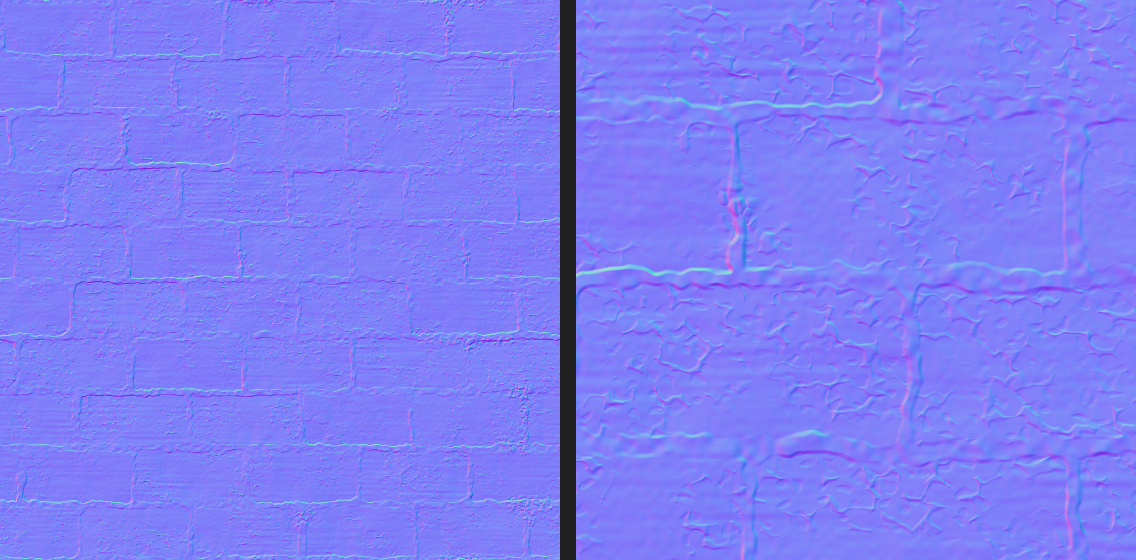
Left, the full canvas; right, a detail of the centre.
Give the GLSL for this texture map, as a WebGL 2 fragment shader.

```glsl
#version 300 es
precision highp float;
// Tangent-space normal map of a worn, painted brick wall: 5 bricks across, 10 courses down.
// A height field (rounded bricks, rough mortar, brush lines, flakes and pits) is
// differentiated numerically; every noise wraps, so the tile repeats without a seam.
uniform vec2 u_resolution;
out vec4 fragColor;

const vec2 BRICK_COUNT = vec2(5.0, 10.0);
const vec2 JOINT_HALF = vec2(0.0046, 0.0056);
const float SLOPE_STEP = 0.0009;
const float BLUE_LEVEL = 0.978;

float hash(vec2 p) {
  vec3 q = fract(p.xyx * vec3(0.1031, 0.1030, 0.0973));
  q += dot(q, q.yzx + 33.33);
  return fract((q.x + q.y) * q.z);
}

vec2 hash2(vec2 p) {
  return vec2(hash(p + 17.3), hash(p + 71.9));
}

// Smooth value noise that wraps over the unit square
float noise(vec2 p, vec2 freq) {
  vec2 cell = floor(p * freq);
  vec2 f = fract(p * freq);
  f = f * f * (3.0 - 2.0 * f);
  vec2 a = mod(cell, freq);
  vec2 b = mod(cell + 1.0, freq);
  float low = mix(hash(a), hash(vec2(b.x, a.y)), f.x);
  float high = mix(hash(vec2(a.x, b.y)), hash(b), f.x);
  return mix(low, high, f.y);
}

// Wrapping cellular noise: distance to the nearest scattered point
float cellular(vec2 p, vec2 freq) {
  vec2 cell = floor(p * freq);
  vec2 f = fract(p * freq);
  float nearest = 4.0;
  for (int j = -1; j <= 1; j++) {
    for (int i = -1; i <= 1; i++) {
      vec2 o = vec2(i, j);
      vec2 r = o + hash2(mod(cell + o, freq)) - f;
      nearest = min(nearest, dot(r, r));
    }
  }
  return sqrt(nearest);
}

float roundedBox(vec2 p, vec2 halfSize, float radius) {
  vec2 q = abs(p) - halfSize + radius;
  return length(max(q, 0.0)) + min(max(q.x, q.y), 0.0) - radius;
}

// Uneven outlines from three scales of displacement
vec2 warp(vec2 p) {
  vec2 coarse = vec2(noise(p, vec2(11.0)), noise(p.yx, vec2(13.0))) - 0.5;
  vec2 medium = vec2(noise(p, vec2(41.0)), noise(p.yx, vec2(47.0))) - 0.5;
  vec2 fine = vec2(noise(p, vec2(127.0)), noise(p.yx, vec2(139.0))) - 0.5;
  return p + 0.007 * coarse + 0.006 * medium + 0.004 * fine;
}

// x: signed distance to the brick outline, yz: wrapped brick id, w: height within the brick
vec4 brickCell(vec2 p) {
  vec2 grid = p * BRICK_COUNT;
  float course = BRICK_COUNT.y - 1.0 - mod(floor(grid.y), BRICK_COUNT.y);
  grid.x -= 0.5 * mod(course, 2.0) + 0.07 * sqrt(course);
  vec2 id = vec2(mod(floor(grid.x), BRICK_COUNT.x), course);
  vec2 local = (fract(grid) - 0.5) / BRICK_COUNT;
  vec2 jitter = (hash2(id) - 0.5) * vec2(0.005, 0.002);
  float radius = mix(0.003, 0.02, pow(hash(id + 5.0), 3.0));
  float d = roundedBox(local - jitter, 0.5 / BRICK_COUNT - JOINT_HALF, radius);
  return vec4(d, id, local.y);
}

float height(vec2 p) {
  vec4 cell = brickCell(warp(p));
  float wear = hash(cell.yz + 31.0);
  float face = smoothstep(0.0018, -0.0014, cell.x);

  // Bricks stand proud of the mortar; the step fades in and out along the outline
  float step1 = smoothstep(0.25, 0.85, noise(p, vec2(23.0)));
  float step2 = noise(p, vec2(71.0));
  float h = face * (0.00012 + 0.0009 * step1 * (0.4 + 0.6 * step2));
  h += face * cell.w * (wear - 0.55) * 0.05;
  h += 0.003 * noise(p, vec2(8.0)) + 0.0006 * noise(p, vec2(47.0));
  h += 0.00022 * noise(p, vec2(229.0));

  // Lumpy mortar
  float lumps = noise(p, vec2(113.0)) + 0.6 * noise(p, vec2(199.0)) - 0.8;
  h += (1.0 - face) * 0.0011 * lumps;

  // Fine horizontal brush lines, stronger on some bricks and in some patches
  vec2 swept = p + vec2(0.0, 0.004 * noise(p, vec2(15.0)));
  float brush = noise(swept, vec2(9.0, 193.0)) + 0.6 * noise(swept, vec2(19.0, 251.0));
  float brushed = hash(cell.yz + 47.0) * noise(p, vec2(11.0));
  h += face * brush * mix(0.00012, 0.0007, brushed);

  // Flaked paint: small ragged hollows between cellular points, with tiny pocks
  vec2 ragged = p + 0.006 * vec2(noise(p, vec2(151.0)), noise(p.yx, vec2(163.0)));
  float patches = smoothstep(0.2, 0.7, noise(p, vec2(27.0)) + 0.3 * (wear - 0.5));
  float flakes = smoothstep(0.58, 0.8, cellular(ragged, vec2(82.0, 104.0)));
  float pocks = smoothstep(0.3, 0.1, cellular(ragged, vec2(67.0, 91.0)));
  h += face * patches * (0.0003 * pocks - 0.0005 * flakes);

  // Deep crumbling in a few places along the joints, mostly near the top
  float crumble = noise(p, vec2(13.0)) + 0.1 * smoothstep(0.85, 1.0, p.y);
  crumble = smoothstep(0.82, 0.95, crumble) * smoothstep(-0.012, -0.001, cell.x);
  h -= crumble * 0.0011 * smoothstep(0.6, 0.15, cellular(ragged, vec2(123.0)));
  return h;
}

void main() {
  vec2 p = gl_FragCoord.xy / u_resolution;
  float h = height(p);
  float slopeX = (height(p + vec2(SLOPE_STEP, 0.0)) - h) / SLOPE_STEP;
  float slopeY = (height(p + vec2(0.0, SLOPE_STEP)) - h) / SLOPE_STEP;
  // Green points down the wall
  vec3 normal = normalize(vec3(-slopeX, slopeY, 1.0));
  vec3 color = 0.5 + 0.5 * normal;
  fragColor = vec4(color * vec3(1.0, 1.0, BLUE_LEVEL), 1.0);
}
```
